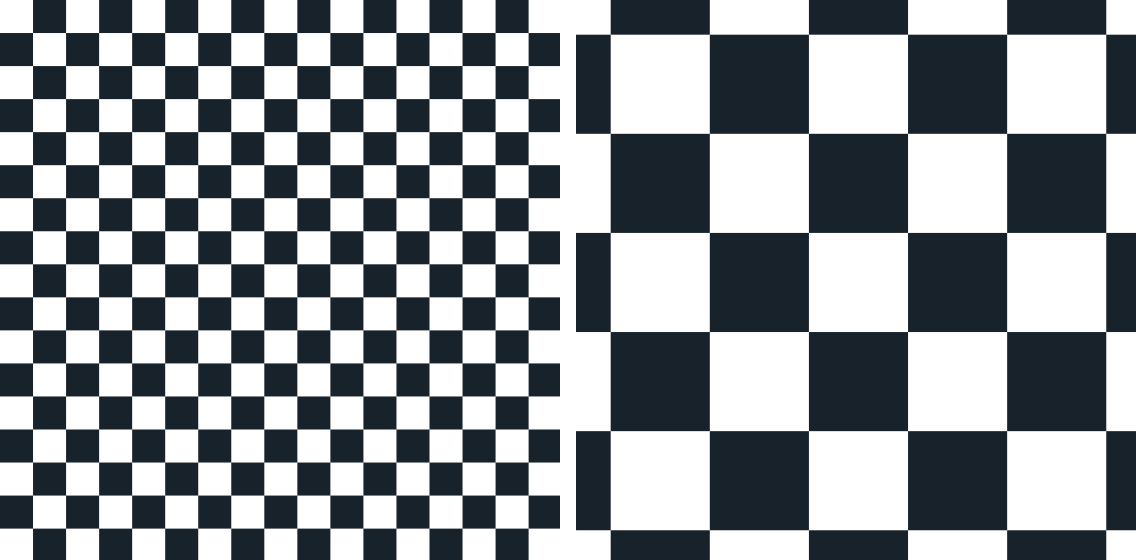
Left: the whole. Right: its middle third, enlarged.
Write a Shadertoy shader that draws this pattern.

```glsl
// Signed triangle wave: positive on even cells, negative on odd, zero at edges
vec2 cellWave(vec2 p) {
    return abs(mod(p - 0.5, 2.0) - 1.0) - 0.5;
}

void mainImage(out vec4 fragColor, in vec2 fragCoord) {
    // Cell coordinates, counted from the top left corner
    vec2 cell = vec2(fragCoord.x, iResolution.y - fragCoord.y) / iResolution.y * 16.95;
    float pixel = 16.95 / iResolution.y;

    // Edges blended over one pixel, then combined into alternating squares
    vec2 side = clamp(cellWave(cell) / (0.5 * pixel), -1.0, 1.0);
    float light = 0.5 + 0.5 * side.x * side.y;

    vec3 color = mix(vec3(0.094, 0.133, 0.165), vec3(1.0), light);
    fragColor = vec4(color, 1.0);
}
```
